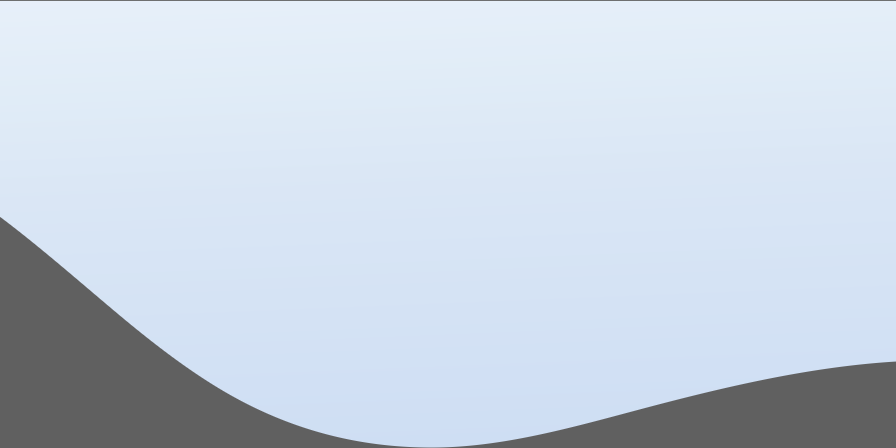
A WebGL 2 fragment shader for this background:

```glsl
#version 300 es
precision highp float;
// A pale blue sky gradient, tilted slightly, above a dark grey rolling wave.
// The wave is a chain of cubic Hermite spans; its edge is smoothed by distance.
// A hairline of the same grey runs along the top of the canvas.

uniform vec2 u_resolution;
out vec4 fragColor;

const vec3 WAVE_GREY = vec3(0.378);
const vec3 SKY_TOP = vec3(0.906, 0.939, 0.980);
const vec3 SKY_UPPER = vec3(0.882, 0.927, 0.969);
const vec3 SKY_MIDDLE = vec3(0.855, 0.903, 0.961);
const vec3 SKY_BOTTOM = vec3(0.804, 0.868, 0.953);
const float SKY_TILT = 0.08;
const float HAIRLINE = 0.002;

// Wave knots: x, height, slope
const int KNOTS = 6;
const vec3 WAVE[KNOTS] = vec3[KNOTS](
    vec3(0.0, 0.516, -1.5), vec3(0.13, 0.302, -1.68),
    vec3(0.26, 0.115, -1.11), vec3(0.482, 0.001, 0.0),
    vec3(0.729, 0.094, 0.525), vec3(1.0, 0.193, 0.12));

// Cubic through two knots; returns height and slope at x
vec2 hermite(vec3 a, vec3 b, float x) {
    float width = b.x - a.x;
    float t = (x - a.x) / width;
    float rise = b.y - a.y;
    float c1 = width * a.z;
    float c2 = 3.0 * rise - width * (2.0 * a.z + b.z);
    float c3 = width * (a.z + b.z) - 2.0 * rise;
    float height = a.y + t * (c1 + t * (c2 + t * c3));
    float slope = (c1 + t * (2.0 * c2 + 3.0 * t * c3)) / width;
    return vec2(height, slope);
}

vec2 waveProfile(float x) {
    vec2 profile = hermite(WAVE[0], WAVE[1], x);
    for (int i = 1; i < KNOTS - 1; i++) {
        if (x >= WAVE[i].x) profile = hermite(WAVE[i], WAVE[i + 1], x);
    }
    return profile;
}

// Vertical gradient with a gentle sideways lean; depth is 0 at the top
vec3 skyColor(vec2 uv) {
    float depth = 1.0 - uv.y + SKY_TILT * uv.x;
    vec3 color = mix(SKY_TOP, SKY_UPPER, clamp(depth / 0.2, 0.0, 1.0));
    color = mix(color, SKY_MIDDLE, clamp((depth - 0.2) / 0.25, 0.0, 1.0));
    return mix(color, SKY_BOTTOM, clamp((depth - 0.45) / 0.63, 0.0, 1.0));
}

// Share of a pixel lying inside an edge at signed distance d
float coverage(float d, float pixel) {
    return clamp(0.5 + d / pixel, 0.0, 1.0);
}

void main() {
    vec2 uv = gl_FragCoord.xy / u_resolution;
    float pixel = 1.0 / u_resolution.y;
    float aspect = u_resolution.x / u_resolution.y;

    // Approximate distance to the wave, in canvas heights
    vec2 wave = waveProfile(uv.x);
    float depthInWave = (wave.x - uv.y) / length(vec2(1.0, wave.y / aspect));

    vec3 color = skyColor(uv);
    color = mix(color, WAVE_GREY, coverage(uv.y - 1.0 + HAIRLINE, pixel));
    color = mix(color, WAVE_GREY, coverage(depthInWave, pixel));
    fragColor = vec4(color, 1.0);
}
```
